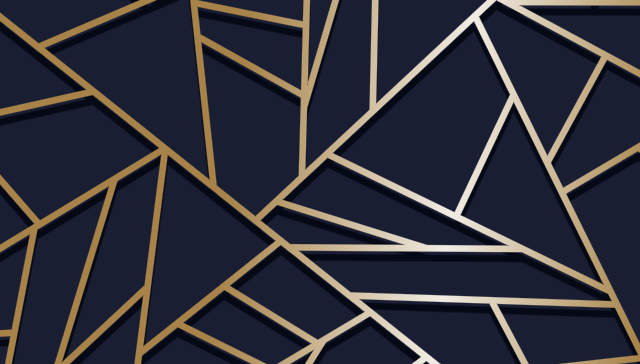
Write a Shadertoy shader that draws this background.

```glsl
// Thin metallic strips dividing a navy ground into irregular slanted panels.
// Each point walks down a random binary split of convex cells, keeping its
// distance to the nearest split line; a lowered copy gives the hard shadow.

const vec3 NAVY = vec3(0.098, 0.116, 0.198);
const vec3 SHADOW = vec3(0.018, 0.030, 0.082);
const vec3 GOLD = vec3(0.655, 0.515, 0.285);
const vec3 PALE = vec3(0.945, 0.925, 0.89);

// Lengths are in canvas heights, areas in squared heights.
const float STRIP_HALF = 0.0092;
const float SHADOW_DROP = 0.027;
const float SHADOW_BLUR = 0.002;
const vec2 COVER_HALF = vec2(1.2, 1.05);
const float COVER_TURN = 0.6;
const vec2 CELL_AREA = vec2(0.085, 0.165);
const vec2 PIVOT_RANGE = vec2(0.28, 0.72);
const float TURN_JITTER = 0.22;
const float SEED = 3.0;

// Sheen: left foot, crest and right foot across the canvas width.
const vec3 SHEEN = vec3(0.36, 0.71, 1.03);
const float SHEEN_TILT = 0.07;

const int MAX_DEPTH = 9;
const int MAX_CORNERS = 14;

float hash(float node, float salt) {
    return fract(sin(dot(vec2(node, salt + SEED), vec2(12.9898, 78.233))) * 43758.5);
}

vec2 rotate(vec2 v, float angle) {
    float c = cos(angle), s = sin(angle);
    return vec2(c * v.x - s * v.y, s * v.x + c * v.y);
}

// Distance from p to the nearest split line of its cell.
float stripDistance(vec2 p) {
    vec2 cell[MAX_CORNERS];
    vec2 kept[MAX_CORNERS];
    int count = 4;
    for (int i = 0; i < 4; i++) {
        vec2 corner = vec2(i == 1 || i == 2 ? 1.0 : -1.0, i > 1 ? 1.0 : -1.0);
        cell[i] = rotate(corner * COVER_HALF, COVER_TURN);
    }

    float nearest = 10.0;
    float node = 1.0;
    for (int depth = 0; depth < MAX_DEPTH; depth++) {
        // Measure the cell: area, centroid and longest edge.
        float area = 0.0, longest = 0.0;
        vec2 centre = vec2(0.0), from = cell[0], to = cell[1];
        for (int i = 0; i < count; i++) {
            vec2 a = cell[i], b = cell[(i + 1) % count];
            float twice = a.x * b.y - a.y * b.x;
            area += 0.5 * twice;
            centre += (a + b) * twice / 6.0;
            float len = distance(a, b);
            if (len > longest) { longest = len; from = a; to = b; }
        }
        if (area < mix(CELL_AREA.x, CELL_AREA.y, hash(node, 1.0))) break;
        centre /= area;

        // Split from the longest edge roughly through the centroid.
        vec2 pivot = mix(from, to, mix(PIVOT_RANGE.x, PIVOT_RANGE.y, hash(node, 2.0)));
        vec2 along = rotate(normalize(centre - pivot), TURN_JITTER * (2.0 * hash(node, 3.0) - 1.0));
        vec2 normal = vec2(-along.y, along.x);
        float side = dot(p - pivot, normal);
        nearest = min(nearest, abs(side));
        node = 2.0 * node + step(0.0, side);
        if (side < 0.0) normal = -normal;

        // Clip the cell to the half that holds p.
        int n = 0;
        for (int i = 0; i < count; i++) {
            vec2 a = cell[i], b = cell[(i + 1) % count];
            float da = dot(a - pivot, normal), db = dot(b - pivot, normal);
            if (da >= 0.0 && n < MAX_CORNERS) kept[n++] = a;
            if (da * db < 0.0 && n < MAX_CORNERS) kept[n++] = mix(a, b, da / (da - db));
        }
        for (int i = 0; i < n; i++) cell[i] = kept[i];
        count = n;
    }
    return nearest;
}

float coverage(float dist, float blur) {
    return clamp((STRIP_HALF - dist) / blur + 0.5, 0.0, 1.0);
}

void mainImage(out vec4 fragColor, in vec2 fragCoord) {
    vec2 uv = fragCoord / iResolution.xy;
    vec2 p = (fragCoord - 0.5 * iResolution.xy) / iResolution.y;
    float pixel = 1.0 / iResolution.y;

    // Ground and dropped shadow.
    float shade = coverage(stripDistance(p + vec2(0.0, SHADOW_DROP)), pixel + SHADOW_BLUR);
    vec3 color = mix(NAVY, SHADOW, shade);

    // Strips, brightening from gold to a pale crest.
    float x = uv.x - SHEEN_TILT * (uv.y - 0.5);
    float sheen = min((x - SHEEN.x) / (SHEEN.y - SHEEN.x), (SHEEN.z - x) / (SHEEN.z - SHEEN.y));
    vec3 metal = mix(GOLD, PALE, clamp(sheen, 0.0, 1.0));
    color = mix(color, metal, coverage(stripDistance(p), 1.2 * pixel));

    fragColor = vec4(color, 1.0);
}
```
